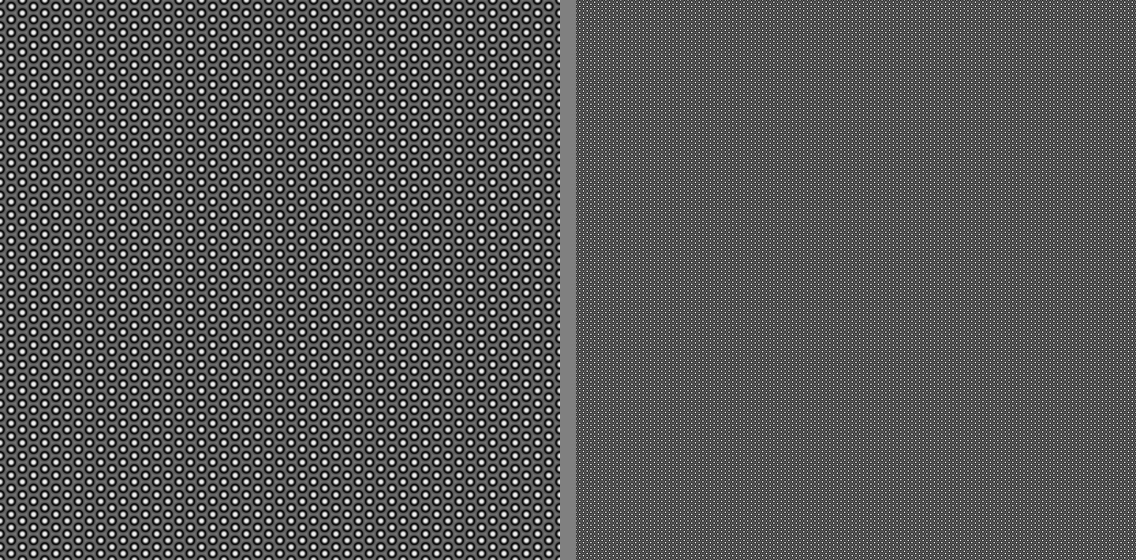
Left, the tile; right, the same tile 3 across and 3 down.
Give the GLSL for this pattern, as a Shadertoy shader.

```glsl
// Staggered grid of soft white studs, each in a black ring on a grey ground
#define REPEATS vec2(25.0, 43.0)
#define STUD_CORE 0.09
#define STUD_EDGE 0.30
#define RING_INNER 0.32
#define RING_OUTER 0.42
#define GROUND_FAR 0.56
#define WHITE 0.95
#define BLACK 0.03
#define GROUND_DARK 0.34
#define GROUND_LIGHT 0.46

// Distance to the nearest point of a grid, in units of the row pitch
float gridDistance(vec2 cell, vec2 pitch) {
    return length((fract(cell + 0.5) - 0.5) * pitch);
}

// Two interleaved grids, the second shifted by half a cell
float studDistance(vec2 uv) {
    vec2 cell = uv * REPEATS;
    vec2 pitch = vec2(REPEATS.y / REPEATS.x, 1.0);
    return min(gridDistance(cell, pitch), gridDistance(cell + 0.5, pitch));
}

// Grey level from the stud centre outwards
float shade(float radius) {
    float grey = mix(WHITE, BLACK, smoothstep(STUD_CORE, STUD_EDGE, radius));
    grey = mix(grey, GROUND_DARK, smoothstep(RING_INNER, RING_OUTER, radius));
    return mix(grey, GROUND_LIGHT, smoothstep(RING_OUTER - 0.02, GROUND_FAR, radius));
}

void mainImage(out vec4 fragColor, in vec2 fragCoord) {
    // Four samples per pixel smooth the edges
    float grey = 0.0;
    for (int i = 0; i < 4; i++) {
        vec2 offset = vec2(i % 2, i / 2) * 0.5 - 0.25;
        grey += shade(studDistance((fragCoord + offset) / iResolution.xy));
    }
    fragColor = vec4(vec3(grey * 0.25), 1.0);
}
```
